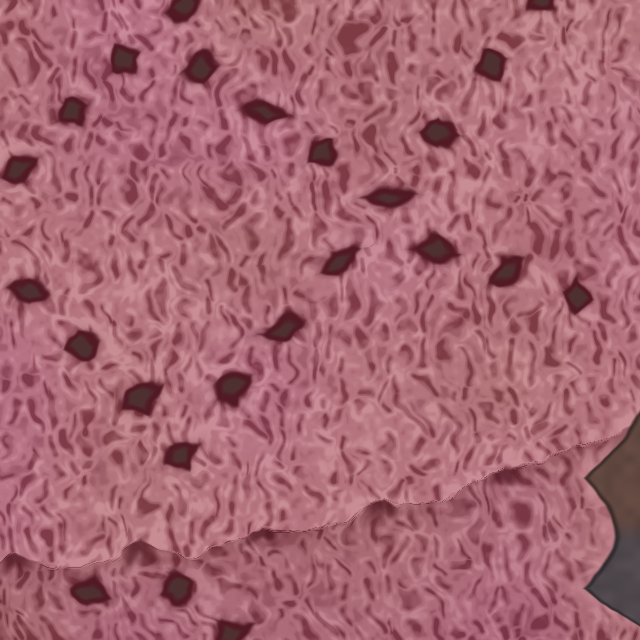
This texture is drawn by a Shadertoy shader. Its source:

```glsl
// Pink crochet cloth with diagonal rows of eyelet holes, a scalloped hem and a bare corner.

const vec3 DEEP  = vec3(0.50, 0.23, 0.28);   // gaps between stitches
const vec3 MID   = vec3(0.63, 0.37, 0.42);
const vec3 BASE  = vec3(0.71, 0.45, 0.50);
const vec3 LIGHT = vec3(0.79, 0.55, 0.59);   // tops of the yarn
const vec3 HOLE_RIM  = vec3(0.32, 0.10, 0.14);
const vec3 HOLE_CORE = vec3(0.31, 0.19, 0.19);
const vec3 FLOOR_WARM = vec3(0.38, 0.28, 0.25);
const vec3 FLOOR_COOL = vec3(0.31, 0.28, 0.30);
const vec2 STITCHES = vec2(32.0, 24.0);      // stitches across and down
const float HOLE_SIZE = 0.031;
const float SCALLOP = 0.19;                  // width of one hem scallop
const float SCALLOP_DROP = 0.032;
const float SIDE_SCALLOP = 0.169;            // height of one side scallop
const float SOFT = 0.0035;                   // softness of edges
const float PI = 3.14159;

vec2 hash2(vec2 p) {
    return fract(sin(vec2(dot(p, vec2(127.1, 311.7)), dot(p, vec2(269.5, 183.3)))) * 43758.5);
}

float noise(vec2 p) {
    vec2 i = floor(p), f = fract(p);
    f = f * f * (3.0 - 2.0 * f);
    float low = mix(hash2(i).x, hash2(i + vec2(1, 0)).x, f.x);
    float high = mix(hash2(i + vec2(0, 1)).x, hash2(i + vec2(1, 1)).x, f.x);
    return mix(low, high, f.y);
}

vec2 noise2(vec2 p) {
    return vec2(noise(p), noise(p + 37.4)) - 0.5;
}

mat2 rotate(float a) {
    return mat2(cos(a), -sin(a), sin(a), cos(a));
}

// Distance to the nearest slanted gap between stitches, in stitch units
float stitchGap(vec2 q) {
    vec2 cell = floor(q);
    float nearest = 2.0;
    for (int y = -1; y <= 1; y++)
    for (int x = -1; x <= 1; x++) {
        vec2 id = cell + vec2(x, y);
        vec2 r = hash2(id), s = hash2(id + 71.3);
        vec2 d = rotate((s.x - 0.4) * 1.8) * (q - id - 0.2 - 0.6 * r);
        d.y -= clamp(d.y, -0.12 - 0.25 * s.y, 0.12 + 0.25 * s.y);
        nearest = min(nearest, length(d) - 0.05 - 0.11 * r.y);
    }
    return nearest;
}

// Distance to a curved row of ragged, roughly diamond holes
float holeRow(vec2 p, vec2 start, vec2 stride, vec2 bend, int count) {
    float nearest = 1.0;
    for (int i = 0; i < count; i++) {
        float k = float(i);
        vec2 centre = start + stride * k + bend * k * k;
        vec2 r = hash2(centre * 91.0);
        vec2 size = HOLE_SIZE * vec2(0.85 + 0.45 * r.x, 0.95 - 0.35 * r.x);
        vec2 q = abs(rotate(0.9 * r.y - 0.2) * (p - centre - 0.008 * (r - 0.5))) / size;
        float shape = mix(length(q), q.x + q.y, 0.6);
        nearest = min(nearest, (shape - 1.0) * size.y);
    }
    return nearest;
}

float holes(vec2 p) {
    vec2 straight = vec2(0.0);
    float d = holeRow(p, vec2(0.280, 0.286), vec2(0.0814, 0.1016), straight, 8);
    d = min(d, holeRow(p, vec2(0.320, 0.893), vec2(0.092, -0.067), straight, 3));
    d = min(d, holeRow(p, vec2(0.680, 0.612), vec2(0.1125, -0.035), straight, 3));
    d = min(d, holeRow(p, vec2(0.289, 0.987), vec2(-0.086, -0.084), straight, 4));
    d = min(d, holeRow(p, vec2(0.046, 0.544), vec2(0.088, -0.085), straight, 3));
    return min(d, holeRow(p, vec2(0.143, 0.078), vec2(0.1645, 0.034), vec2(-0.0275, -0.034), 3));
}

void mainImage(out vec4 fragColor, in vec2 fragCoord) {
    vec2 p = fragCoord / iResolution.xy;
    float soft = max(SOFT, 1.0 / iResolution.y);
    vec2 ragged = p + 0.016 * noise2(p * 32.0) + 0.006 * noise2(p * 75.0);

    // Hem of the upper layer: scallops along a rising curve
    float lobe = abs(sin(PI * (ragged.x - 0.026) / SCALLOP));
    float hem = 0.134 + 0.05 * p.x + 0.16 * p.x * p.x;
    hem -= SCALLOP_DROP * lobe * (1.0 - 0.6 * smoothstep(0.6, 0.9, p.x));
    float below = hem - ragged.y;
    float under = smoothstep(-soft, soft, below);

    // Yarn relief: gaps, raised loops around them and fuzzy fibres
    vec2 q = rotate(0.25 * under) * p * STITCHES + 1.1 * noise2(p * 19.0) + 0.5 * noise2(p * 48.0);
    float gap = stitchGap(q);
    float tone = 0.60 + 0.38 * (noise(p * 52.0) - 0.5) + 0.34 * (noise(p * 105.0) - 0.5);
    tone += 0.20 * (noise(p * 7.0) - 0.5);
    tone -= 0.42 * (1.0 - smoothstep(-0.06, 0.12, gap));
    tone += 0.17 * smoothstep(0.08, 0.20, gap) * (1.0 - smoothstep(0.24, 0.45, gap));

    // Bright yarn rims beside holes and along the hem
    float hole = holes(ragged);
    tone += 0.14 * smoothstep(0.002, 0.010, hole) * (1.0 - smoothstep(0.012, 0.028, hole));
    tone += 0.12 * (1.0 - under) * smoothstep(-0.035, -0.008, below);
    vec3 color = mix(DEEP, MID, smoothstep(0.05, 0.42, tone));
    color = mix(color, BASE, smoothstep(0.42, 0.66, tone));
    color = mix(color, LIGHT, smoothstep(0.68, 0.98, tone));
    color += (noise(p * 5.0 + 9.0) - 0.5) * vec3(0.02, -0.01, 0.05);

    // Lower layer: redder, shaded under the hem, with dark pockets at the cusps
    float shade = 0.06 + 0.16 * exp(-max(below, 0.0) / 0.022);
    color *= 1.0 - under * shade * vec3(0.8, 1.15, 1.1);
    float pocket = (1.0 - smoothstep(0.15, 0.6, lobe)) * (1.0 - smoothstep(0.012, 0.032, below));
    color = mix(color, HOLE_RIM, 0.75 * under * pocket);

    // Holes: soft shadow, dark rim and a paler core
    color = mix(color, HOLE_RIM, 0.35 * exp(-max(hole, 0.0) / 0.006));
    vec3 inside = mix(HOLE_RIM, HOLE_CORE, smoothstep(0.006, 0.015, -hole));
    color = mix(color, inside, 1.0 - smoothstep(-soft, soft, hole));

    // Bare floor beyond the scalloped right side, with a dark contour
    float v = p.y + 0.3 * (ragged.y - p.y);
    float side = 0.912 + 0.048 * abs(sin(PI * (v - 0.082) / SIDE_SCALLOP));
    side += 3.84 * pow(max(v - 0.251, 0.0), 2.0) + 12.0 * pow(max(0.082 - v, 0.0), 2.0);
    float outside = p.x + 0.3 * (ragged.x - p.x) - side;
    color = mix(color, LIGHT, 0.5 * smoothstep(-0.035, -0.006, outside));
    vec3 ground = mix(FLOOR_COOL, FLOOR_WARM, smoothstep(0.15, 0.19, p.y));
    ground *= 0.92 + 0.16 * noise(p * 60.0);
    ground *= 1.0 - 0.4 * (1.0 - smoothstep(0.002, 0.012, outside));
    color = mix(color, ground, smoothstep(-soft, soft, outside));

    fragColor = vec4(color, 1.0);
}
```
